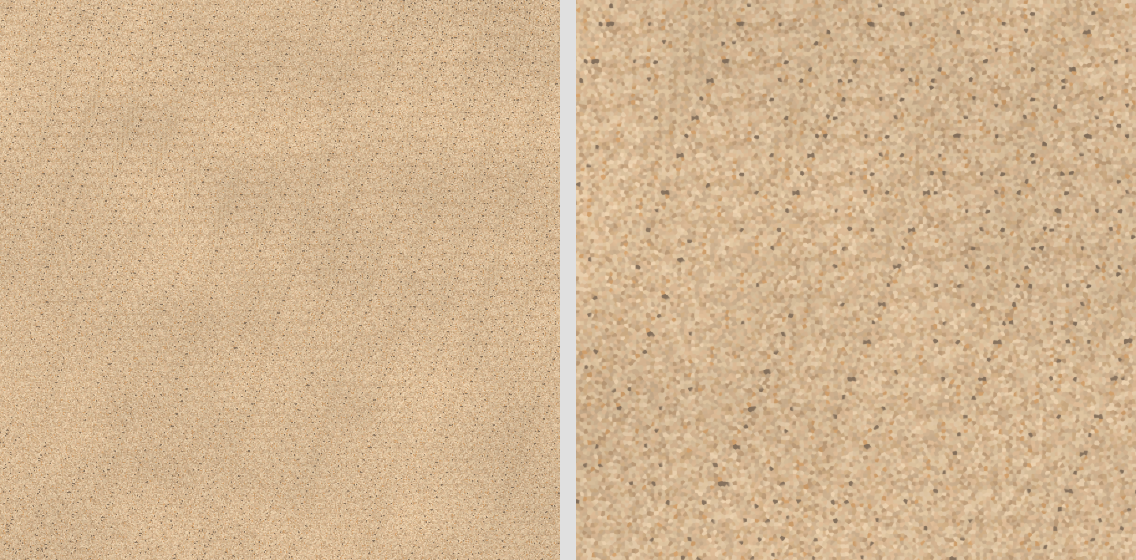
Left, the full canvas; right, a detail of the centre.
Reproduce this texture procedurally as a Shadertoy shader.

```glsl
// Fine dry sand: tiny packed grains with dark and rusty specks over soft, broad mottling.

const float GRAINS = 450.0;        // grains across the canvas
const float GRAIN_EDGE = 8.0;      // higher gives crisper grain borders
const float GRAIN_CONTRAST = 0.04; // brightness spread between grains
const float DARK_SHARE = 0.016;
const float RUST_SHARE = 0.03;
const vec2 MOTTLE_SCALE = vec2(6.0, 8.5);
const float MOTTLE_AMOUNT = 0.115;
const float EXPOSURE = 1.008;

const vec3 PEACH = vec3(0.84, 0.71, 0.57);
const vec3 CREAM = vec3(0.85, 0.75, 0.61);
const vec3 GREY_TAN = vec3(0.79, 0.68, 0.55);
const vec3 OCHRE = vec3(0.80, 0.67, 0.51);
const vec3 PALE = vec3(0.89, 0.79, 0.66);
const vec3 BROWN = vec3(0.74, 0.61, 0.47);
const vec3 DARK_SPECK = vec3(0.52, 0.44, 0.36);
const vec3 RUST_SPECK = vec3(0.80, 0.61, 0.41);

float hash(vec2 p) {
    return fract(sin(dot(p, vec2(127.1, 311.7))) * 43758.5453);
}

float valueNoise(vec2 p) {
    vec2 cell = floor(p);
    vec2 f = fract(p);
    f = f * f * (3.0 - 2.0 * f);
    float low = mix(hash(cell), hash(cell + vec2(1.0, 0.0)), f.x);
    float high = mix(hash(cell + vec2(0.0, 1.0)), hash(cell + vec2(1.0)), f.x);
    return mix(low, high, f.y);
}

float fbm(vec2 p) {
    float sum = 0.0;
    float amplitude = 0.5;
    for (int octave = 0; octave < 5; octave++) {
        sum += amplitude * valueNoise(p);
        p = mat2(1.6, 1.2, -1.2, 1.6) * p + 17.3;
        amplitude *= 0.5;
    }
    return sum;
}

// Picks a mineral tint by its share, then varies its brightness.
vec3 grainColor(vec2 id) {
    float pick = hash(id + 3.7);
    vec3 color = PEACH;
    if (pick > 0.25) color = CREAM;
    if (pick > 0.50) color = GREY_TAN;
    if (pick > 0.67) color = OCHRE;
    if (pick > 0.79) color = PALE;
    if (pick > 0.91) color = BROWN;

    float speck = hash(id + 41.9);
    if (speck < DARK_SHARE) color = DARK_SPECK;
    else if (speck < DARK_SHARE + RUST_SHARE) color = RUST_SPECK;

    return color * (1.0 + GRAIN_CONTRAST * (hash(id + 73.1) - 0.5) * 2.0);
}

// Blends the jittered grains around a point by closeness.
vec3 sandGrains(vec2 p) {
    vec2 cell = floor(p);
    vec3 sum = vec3(0.0);
    float total = 0.0;
    for (int y = -1; y <= 1; y++) {
        for (int x = -1; x <= 1; x++) {
            vec2 id = cell + vec2(x, y);
            vec2 jitter = vec2(hash(id), hash(id + 19.3));
            vec2 offset = id + 0.15 + 0.7 * jitter - p;
            float weight = exp(-GRAIN_EDGE * dot(offset, offset));
            sum += weight * grainColor(id);
            total += weight;
        }
    }
    return sum / total;
}

void mainImage(out vec4 fragColor, in vec2 fragCoord) {
    vec2 uv = fragCoord / iResolution.y;

    vec3 color = sandGrains(uv * GRAINS);

    // Broad light and shaded patches
    float mottle = fbm(uv * MOTTLE_SCALE + 8.4) - 0.485;
    color *= EXPOSURE + MOTTLE_AMOUNT * mottle;

    fragColor = vec4(clamp(color, 0.0, 1.0), 1.0);
}
```
